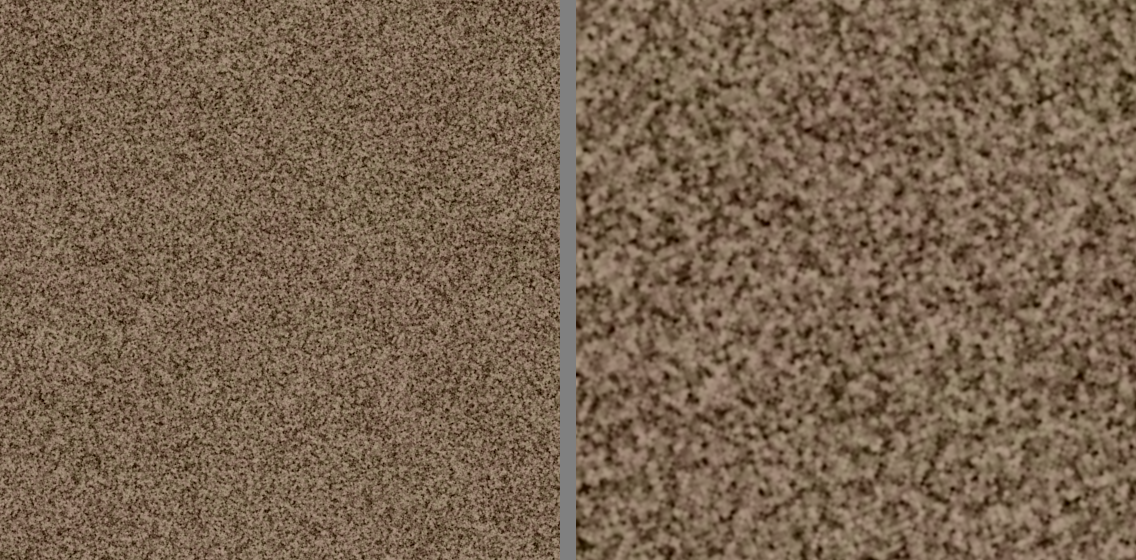
Left: the whole. Right: its middle third, enlarged.
Reproduce this texture procedurally as a Shadertoy shader.

```glsl
#define BASE_COLOR vec3(0.467, 0.387, 0.305)
#define COARSE_GRAIN 233.0
#define FINE_GRAIN 391.0
#define FINE_SHARE 0.4
#define GRAIN_CONTRAST 0.64
#define DARK_SKEW 0.7
#define MOTTLE_CONTRAST 0.045
#define TINT_STRENGTH 0.05

// Integer hash of a lattice cell, 0 to 1
float hash(ivec2 cell, uint seed) {
    uvec2 q = uvec2(cell) * uvec2(1597u, 3571u) + seed * 7919u;
    uint n = (q.x ^ (q.y << 13)) * 747796405u + q.y;
    n = ((n >> ((n >> 28) + 4u)) ^ n) * 277803u;
    n = (n ^ (n >> 15)) * 73571u;
    n ^= n >> 16;
    return float(n & 65535u) / 65535.0;
}

// Smooth value noise centred on zero
float noise(vec2 p, uint seed) {
    ivec2 cell = ivec2(floor(p));
    vec2 f = fract(p);
    vec2 w = f * f * (3.0 - 2.0 * f);
    float low = mix(hash(cell, seed), hash(cell + ivec2(1, 0), seed), w.x);
    float high = mix(hash(cell + ivec2(0, 1), seed), hash(cell + ivec2(1, 1), seed), w.x);
    return mix(low, high, w.y) - 0.5;
}

vec2 rotate(vec2 p, float angle) {
    float c = cos(angle), s = sin(angle);
    return vec2(c * p.x - s * p.y, s * p.x + c * p.y);
}

// Two sizes of sand grain, turned apart to hide the lattice
float grain(vec2 uv) {
    float coarse = noise(rotate(uv, 0.5) * COARSE_GRAIN, 1u);
    float fine = noise(rotate(uv, 1.15) * FINE_GRAIN, 2u);
    float g = mix(coarse, fine, FINE_SHARE);
    return g - DARK_SKEW * (g * g - 0.024);
}

// Soft uneven patches in several sizes
float mottle(vec2 uv) {
    float sum = 0.0;
    float frequency = 7.0;
    for (uint i = 0u; i < 4u; i++) {
        sum += 0.5 * noise(rotate(uv, 0.4 + float(i)) * frequency, 10u + i);
        frequency *= 2.3;
    }
    return sum;
}

void mainImage(out vec4 fragColor, in vec2 fragCoord) {
    vec2 uv = fragCoord / iResolution.y;

    // Brightness
    float tone = GRAIN_CONTRAST * grain(uv) + MOTTLE_CONTRAST * mottle(uv);

    // Drift between rusty and olive grains
    float tint = 0.7 * noise(rotate(uv, 0.8) * 120.0, 20u)
               + 0.4 * noise(rotate(uv, 0.3) * 14.0, 21u);
    vec3 drift = TINT_STRENGTH * tint * vec3(0.5, -0.4, 0.5);

    fragColor = vec4(clamp(BASE_COLOR + tone + drift, 0.0, 1.0), 1.0);
}
```
